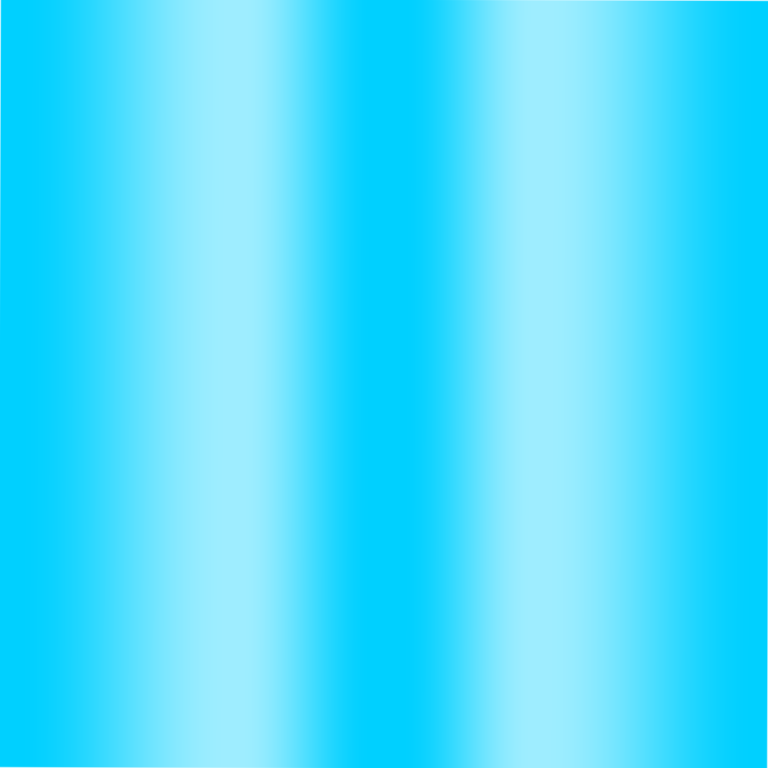
Write a three.js fragment shader that draws this background.

```glsl
varying vec2 vUv;

const vec3 DEEP_CYAN = vec3(0.0, 0.815, 1.0);
const vec3 PALE_CYAN = vec3(0.62, 0.93, 1.0);
const vec3 BORDER = vec3(0.97, 0.99, 1.0);
const float TILT = 0.004;
const float FOLD_X = 0.005;

// Small-angle clockwise tilt of the sheet
vec2 tilted(vec2 p, float angle) {
  return p + angle * vec2(-p.y, p.x);
}

// Distance from the fold, giving two mirrored bands
float mirrored(float x, float fold) {
  return abs(x - fold);
}

// Steep inner rise, short plateau, long outer fall
float bandGlow(float d) {
  float rise = smoothstep(0.02, 0.19, d);
  float fall = 1.0 - smoothstep(0.205, 0.48, d);
  return rise * fall;
}

// Soft mask of the area beyond the tilted sheet
float outsideSheet(vec2 p, float halfSize, float softness) {
  vec2 a = abs(p);
  return smoothstep(-0.25 * softness, 0.75 * softness, max(a.x, a.y) - halfSize);
}

void main() {
  vec2 p = tilted(vUv - 0.5, TILT);

  // Vertical sheen bands
  float glow = bandGlow(mirrored(p.x, FOLD_X));
  vec3 color = mix(DEEP_CYAN, PALE_CYAN, glow);

  // Thin pale slivers along the tilted edges
  color = mix(color, BORDER, 0.8 * outsideSheet(p, 0.5, 0.002));

  gl_FragColor = vec4(color, 1.0);
}
```
